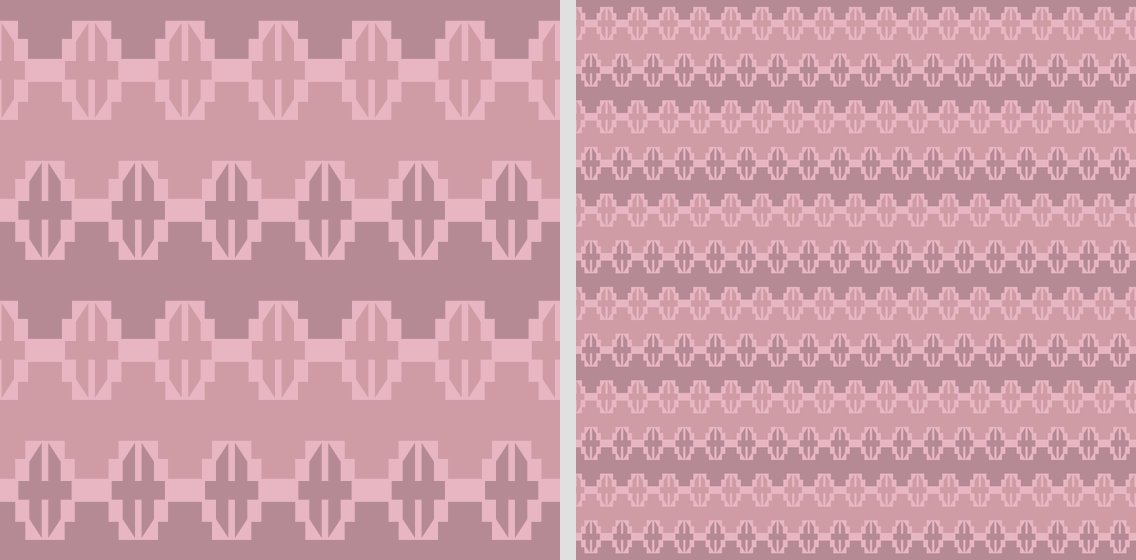
Left: one tile. Right: repeated 3 by 3.
Write a Shadertoy shader that draws this pattern.

```glsl
// Woven-style rows of stepped medallions joined by a horizontal ribbon.
// Each row is one repeated cell, mirrored by abs() and built from box distances;
// alternate rows shift by half a cell and swap the two ground colours.

const float CANVAS = 768.0;           // drawing units across the canvas
const vec2 REPEATS = vec2(6.0, 4.0);  // medallions across, rows up
const vec2 ORIGIN = vec2(-0.018, -0.0025); // pattern shift, in cells

const vec3 ROSE = vec3(0.81, 0.61, 0.65);
const vec3 MAUVE = vec3(0.71, 0.54, 0.58);
const vec3 BLUSH = vec3(0.91, 0.71, 0.76);

// Signed distance to a box centred on the origin.
float boxDistance(vec2 p, vec2 halfSize) {
    vec2 d = abs(p) - halfSize;
    return length(max(d, 0.0)) + min(max(d.x, d.y), 0.0);
}

// Coverage of a shape, smoothed over about one pixel.
float coverage(float dist, float pixel) {
    return clamp(0.5 - dist / pixel, 0.0, 1.0);
}

// Stepped outline: a tall box crossed by a wider, shorter one.
float steppedDistance(vec2 p) {
    float tall = boxDistance(p, vec2(27.0, 68.0));
    float wide = boxDistance(p, vec2(40.8, 43.2));
    return min(tall, wide);
}

// Four blades with slanted tips, parted by a central stripe.
float bladeDistance(vec2 p, float inner, float outer, float shoulder, float tip) {
    vec2 q = abs(p);
    vec2 slantNormal = normalize(vec2(tip - shoulder, outer - inner));
    float slant = dot(q - vec2(outer, shoulder), slantNormal);
    float sides = max(inner - q.x, q.x - outer);
    return max(max(sides, slant), q.y - tip + 1.0);
}

// Inlay: the blades plus a crossbar.
float inlayDistance(vec2 p) {
    float blades = bladeDistance(p, 4.5, 21.5, 39.3, 65.3);
    float crossbar = boxDistance(p, vec2(36.5, 12.8));
    return min(blades, crossbar);
}

void mainImage(out vec4 fragColor, in vec2 fragCoord) {
    float pixel = CANVAS / min(iResolution.x, iResolution.y);

    // Cell coordinates, with every second row shifted by half a cell.
    vec2 grid = fragCoord / iResolution.xy * REPEATS - ORIGIN;
    float odd = mod(floor(grid.y), 2.0);
    grid.x += 0.5 * odd;
    vec2 p = (fract(grid) - 0.5) * CANVAS / REPEATS;

    // Ground: one colour below the ribbon, the other above it.
    vec3 below = mix(MAUVE, ROSE, odd);
    vec3 above = mix(ROSE, MAUVE, odd);
    vec3 color = mix(above, below, coverage(p.y, pixel));

    // Ribbon and medallion, then the inlay in the lower ground colour.
    float ribbon = abs(p.y) - 15.8;
    color = mix(color, BLUSH, coverage(min(ribbon, steppedDistance(p)), pixel));
    color = mix(color, below, coverage(inlayDistance(p), pixel));

    fragColor = vec4(color, 1.0);
}
```
